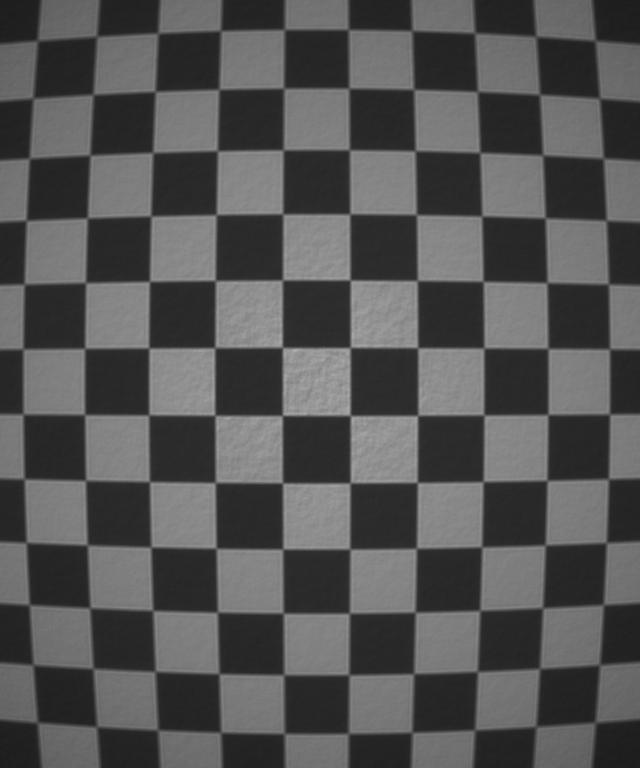
Reproduce this pattern procedurally as a WebGL 2 fragment shader.

```glsl
#version 300 es
precision highp float;
// Grey checkerboard bulging through a barrel lens, about 10 squares across and 13 down.
// A radial warp bends the grid; a soft signed wave per axis makes the squares.
// Embossed gradient noise gives a painted surface under a central glare and vignette.

uniform vec2 u_resolution;
out vec4 fragColor;

vec2 hash2(vec2 p) {
  vec3 q = fract(p.xyx * vec3(0.1031, 0.1030, 0.0973));
  q += dot(q, q.yzx + 33.33);
  return fract((q.xx + q.yz) * q.zy);
}

float gradientDot(vec2 cell, vec2 offset) {
  float angle = 6.2832 * hash2(cell).x;
  return dot(vec2(cos(angle), sin(angle)), offset);
}

float gradientNoise(vec2 p) {
  vec2 i = floor(p), f = p - i;
  vec2 w = f * f * f * (f * (f * 6.0 - 15.0) + 10.0);
  vec2 e = vec2(1.0, 0.0);
  float low = mix(gradientDot(i, f), gradientDot(i + e.xy, f - e.xy), w.x);
  float high = mix(gradientDot(i + e.yx, f - e.yx), gradientDot(i + e.xx, f - e.xx), w.x);
  return mix(low, high, w.y);
}

// Height of the lumpy paint, in square units
float paintHeight(vec2 p) {
  return gradientNoise(p * 5.0) + 0.6 * gradientNoise(p * 11.0 + 7.3)
       + 0.3 * gradientNoise(p * 23.0 + 3.1);
}

void main() {
  // Lens warp: squares shrink away from the optical centre
  vec2 p = (gl_FragCoord.xy - vec2(0.495, 0.5026) * u_resolution) / u_resolution.y;
  float r2 = dot(p, p);
  vec2 grid = p * 11.294 * (1.0 + 0.295 * r2);
  vec2 id = floor(grid + 0.5);
  vec2 edge = 0.5 - abs(grid - id);

  // Product of two soft square waves; focus falls off outward
  float blur = max(0.032 + 0.075 * r2, 8.0 / u_resolution.y);
  vec2 wave = smoothstep(-blur, blur, edge) * 2.0 - 1.0;
  vec2 parity = 1.0 - 2.0 * mod(id, 2.0);
  float pale = 0.5 + 0.5 * wave.x * wave.y * parity.x * parity.y;

  // Surface relief, with its own seed in every square
  vec2 seed = hash2(id + 50.0);
  vec2 paint = grid + floor(seed * 40.0) * 3.0 + 100.0;
  float relief = paintHeight(paint + vec2(-0.025, 0.035)) - paintHeight(paint);
  float grain = gradientNoise(paint * 31.0);

  // Patchy glare around the centre
  float glare = exp(-r2 / 0.026);
  float patchy = 0.7 + 0.8 * gradientNoise(grid * 0.8 + vec2(21.4, 12.7));

  float paleTone = 0.557 - 0.46 * r2 + 0.045 * glare * patchy + 0.016 * (seed.x - 0.5);
  paleTone += relief * (0.022 + 0.085 * glare) + 0.012 * grain;
  float darkTone = 0.172 - 0.13 * r2 + 0.008 * (seed.y - 0.5);
  darkTone += 0.012 * relief + 0.007 * grain;

  // Raised pale rim with a faint groove, and a halo bleeding into dark squares
  float border = min(edge.x, edge.y);
  float rim = exp(-pow((border - 0.035) / 0.018, 2.0));
  float groove = exp(-pow((border - 0.075) / 0.02, 2.0));
  paleTone += 0.025 * rim - 0.014 * groove;
  darkTone += 0.035 * exp(-border / 0.045);

  fragColor = vec4(vec3(mix(darkTone, paleTone, pale)), 1.0);
}
```
